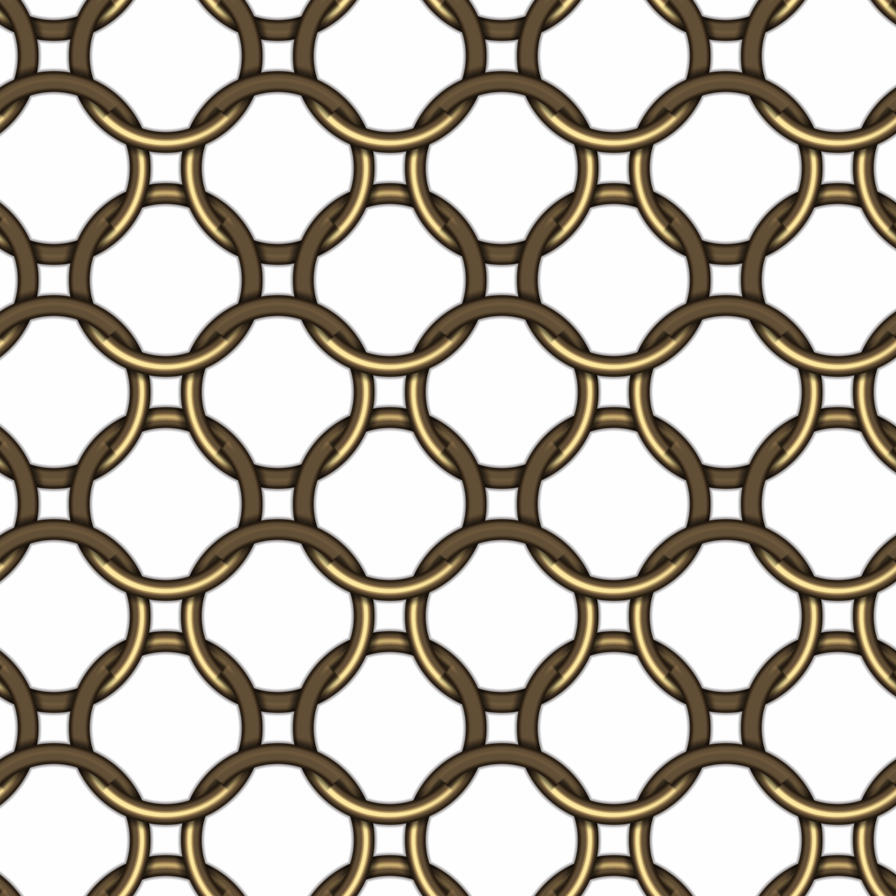
This pattern is drawn by a WebGL 1 fragment shader. Its source:

```glsl
precision highp float;

// Bronze chain mail: two offset square lattices of round wire rings, woven
// over and under each other. Each ring is a distance function shaded as a
// tube, and a height per direction decides which ring lies on top.

uniform vec2 u_resolution;

const float REPEATS = 4.0;
const float RADIUS = 0.386;    // wire centre line, in cells
const float WIRE = 0.046;      // half the wire thickness
const vec3 WHITE = vec3(0.995);
const vec3 GREY = vec3(0.61, 0.60, 0.60);
const vec3 EDGE = vec3(0.13, 0.09, 0.05);
const vec3 BROWN = vec3(0.38, 0.305, 0.21);
const vec3 GOLD = vec3(0.67, 0.55, 0.35);
const vec3 CREAM = vec3(0.99, 0.91, 0.63);

// Position relative to the nearest lattice centre; wraps with the cell
vec2 toCentre(vec2 cell, vec2 centre) {
  return fract(cell - centre + 0.5) - 0.5;
}

// Signed distance across the wire, measured from its centre line
float acrossWire(vec2 p) {
  return length(p) - RADIUS;
}

// Weave height: quadrants alternate between lying over and under
float weaveHeight(vec2 p) {
  return sign(p.y) * (abs(p.x) - abs(p.y));
}

// Strength of the shine around a ring tilted towards the light at its foot
float gleamFoot(vec2 dir) {
  float foot = smoothstep(0.15, 0.75, -dir.y) * (0.88 - 0.25 * dir.x);
  float crown = 0.55 * smoothstep(0.55, 0.95, dir.y);
  return 0.16 + foot + crown;
}

// Strength of the shine around a ring that catches light on its flanks
float gleamFlanks(vec2 dir) {
  float belowCrown = 1.0 - smoothstep(0.2, 0.75, dir.y);
  float aboveFoot = smoothstep(-0.97, -0.75, dir.y);
  return 0.24 + 0.78 * belowCrown * aboveFoot;
}

// Tube shading: dark rims, brown body, gold band with a cream core
vec3 shadeWire(float across, float gleam, float offset) {
  float t = across / WIRE;
  float body = 1.0 - smoothstep(0.48, 0.98, abs(t));
  float s = (t - offset) / 0.36;
  float shine = gleam * exp(-s * s);
  vec3 colour = mix(EDGE, BROWN, body);
  colour = mix(colour, GOLD, smoothstep(0.12, 0.6, shine));
  return mix(colour, CREAM, smoothstep(0.5, 1.0, shine));
}

// Darkening cast on a wire by a neighbour lying above it
float contactShadow(float neighbour, float above) {
  float near = 1.0 - smoothstep(0.0, 0.04, neighbour);
  return 1.0 - 0.6 * near * above;
}

float coverage(float dist, float pixel) {
  return 1.0 - smoothstep(-pixel, pixel, dist);
}

void main() {
  vec2 cell = gl_FragCoord.xy / u_resolution * REPEATS;
  float pixel = max(0.75 * REPEATS / min(u_resolution.x, u_resolution.y), 0.004);

  vec2 pA = toCentre(cell, vec2(0.74, 0.75));
  vec2 pB = toCentre(cell, vec2(0.24, 0.25));
  float acrossA = acrossWire(pA);
  float acrossB = acrossWire(pB);
  float distA = abs(acrossA) - WIRE;
  float distB = abs(acrossB) - WIRE;

  // The second lattice weaves the opposite way
  float lead = weaveHeight(pA) + weaveHeight(pB);
  float aOnTop = smoothstep(-0.02, 0.02, lead);

  // Shade both wires
  vec2 dirA = pA / max(length(pA), 0.001);
  vec2 dirB = pB / max(length(pB), 0.001);
  vec3 colourA = shadeWire(acrossA, gleamFoot(dirA), 0.05);
  vec3 colourB = shadeWire(acrossB, gleamFlanks(dirB), 0.18);
  colourA *= contactShadow(distB, 1.0 - aOnTop);
  colourB *= contactShadow(distA, aOnTop);

  // Soft grey fringe on the ground, then both stacking orders
  float fringe = 1.0 - smoothstep(0.0, 0.018, min(distA, distB));
  vec3 ground = mix(WHITE, GREY, fringe);
  float coverA = coverage(distA, pixel);
  float coverB = coverage(distB, pixel);
  vec3 aOverB = mix(mix(ground, colourB, coverB), colourA, coverA);
  vec3 bOverA = mix(mix(ground, colourA, coverA), colourB, coverB);

  gl_FragColor = vec4(mix(bOverA, aOverB, aOnTop), 1.0);
}
```
